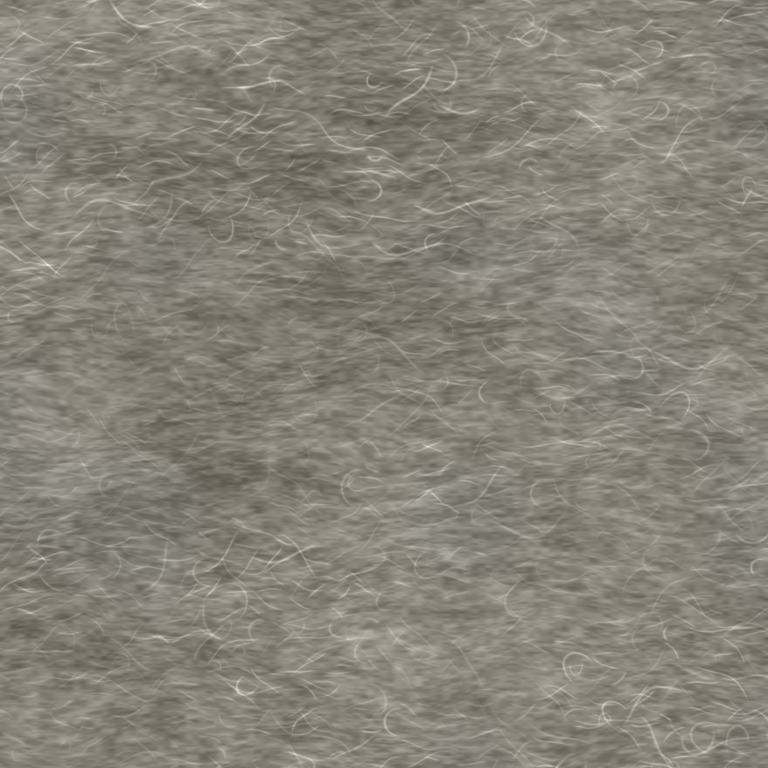
A Shadertoy shader for this texture:

```glsl
// Grey-brown fibre paper: cloudy pulp, fine horizontal grain, pale hairs and curls.

#define PAPER_COLOR   vec3(0.533, 0.505, 0.467)
#define COOL_TINT     vec3(-0.014, 0.002, 0.004)
#define CLOUD_DEPTH   0.075
#define BLOTCH_DEPTH  0.11
#define GRAIN_DEPTH   0.13
#define HAIR_LAYERS   8
#define HAIR_WIDTH    0.0013
#define HAIR_GLOW     0.13
#define STRAND_WIDTH  0.0018
#define STRAND_GLOW   0.22
#define CURL_GLOW     0.19
#define MEAN_GLOW     0.017

vec4 hash4(vec2 p) {
    vec4 q = fract(p.xyxy * vec4(0.1031, 0.1030, 0.0973, 0.1099));
    q += dot(q, q.wzxy + 33.33);
    return fract((q.xxyz + q.yzzw) * q.zywx);
}

mat2 rotation(float angle) {
    float c = cos(angle), s = sin(angle);
    return mat2(c, -s, s, c);
}

float valueNoise(vec2 p) {
    vec2 cell = floor(p), f = fract(p);
    f = f * f * (3.0 - 2.0 * f);
    float low = mix(hash4(cell).x, hash4(cell + vec2(1, 0)).x, f.x);
    float high = mix(hash4(cell + vec2(0, 1)).x, hash4(cell + vec2(1, 1)).x, f.x);
    return mix(low, high, f.y);
}

// Soft line profile, never thinner than about a pixel
float lineGlow(float dist, float width) {
    float w = max(width, 0.6 / iResolution.y);
    return exp(-dist * dist / (w * w));
}

// One bent hair per cell, mostly lying near the horizontal
float hairs(vec2 uv, float scale, float width, float tilt, float bend, float seed) {
    vec2 g = uv * scale + seed * vec2(3.71, 5.37);
    float sum = 0.0;
    for (int j = -1; j <= 1; j++)
    for (int i = -1; i <= 1; i++) {
        vec2 cell = floor(g) + vec2(i, j);
        vec4 place = hash4(cell + seed * 17.0);
        vec4 shape = hash4(cell + seed * 17.0 + 91.5);
        float turn = 2.0 * place.z - 1.0;
        vec2 p = rotation(tilt * turn * abs(turn)) * (g - cell - place.xy);
        float bow = bend * (2.0 * shape.x - 1.0);
        float phase = 6.0 * p.x + 6.283 * shape.y;
        float wave = 0.07 * bend;
        float offset = p.y - bow * p.x * p.x - wave * sin(phase);
        float slope = 2.0 * bow * p.x + 6.0 * wave * cos(phase);
        float dist = offset / sqrt(1.0 + slope * slope) / scale;
        float reach = mix(0.3, 0.75, shape.z);
        float fade = 1.0 - smoothstep(0.45 * reach, reach, abs(p.x));
        sum += fade * lineGlow(dist, width) * shape.w * shape.w;
    }
    return sum;
}

// Sparse open hooks, flattened and slightly spiralling
float curls(vec2 uv, float scale, float seed) {
    vec2 g = uv * scale + seed;
    float sum = 0.0;
    for (int j = -1; j <= 1; j++)
    for (int i = -1; i <= 1; i++) {
        vec2 cell = floor(g) + vec2(i, j);
        vec4 place = hash4(cell + seed * 13.0);
        vec4 shape = hash4(cell + seed * 13.0 + 47.5);
        vec2 p = rotation(6.283 * place.z) * (g - cell - place.xy);
        p.y *= mix(1.0, 1.7, shape.x);
        float angle = atan(p.y, p.x);
        float radius = mix(0.14, 0.42, shape.y) * (1.0 + 0.18 * angle);
        float dist = (length(p) - radius) / scale;
        float span = mix(0.8, 2.4, shape.z);
        float fade = 1.0 - smoothstep(0.5 * span, span, abs(angle));
        float strength = smoothstep(0.45, 1.0, shape.w);
        sum += fade * strength * lineGlow(dist, STRAND_WIDTH);
    }
    return sum;
}

void mainImage(out vec4 fragColor, in vec2 fragCoord) {
    vec2 uv = fragCoord / iResolution.y;

    // Layered sines bend the pulp so that its grain is not ruled
    vec2 flow = uv;
    flow.y += 0.006 * sin(11.0 * uv.x + 4.0 * sin(7.0 * uv.y))
            + 0.003 * sin(29.0 * uv.x - 17.0 * uv.y);

    // Pulp density from broad clouds down to fine streaks
    float cloud = valueNoise(flow * vec2(4.0, 5.0) + 3.0) - 0.5;
    float blotch = 0.6 * valueNoise(flow * vec2(10.0, 19.0) + 21.0)
                 + 0.6 * valueNoise(flow * vec2(23.0, 52.0) + 57.0) - 0.6;
    float grain = valueNoise(flow * vec2(48.0, 165.0) + 11.0)
                + 0.8 * valueNoise(flow * vec2(110.0, 340.0) + 73.0) - 0.9;
    float tone = CLOUD_DEPTH * cloud + BLOTCH_DEPTH * blotch + GRAIN_DEPTH * grain;

    // Matted fine hairs, denser in some regions
    float density = smoothstep(0.15, 0.8, valueNoise(flow * vec2(5.0, 8.0) + 40.0));
    float matted = 0.0;
    for (int k = 0; k < HAIR_LAYERS; k++) {
        float n = float(k);
        matted += hairs(uv, 12.0 + 2.3 * n, HAIR_WIDTH, 0.9, 0.45, n + 1.0);
    }
    tone += HAIR_GLOW * matted * mix(0.6, 1.2, density);

    // Bold strands and hooked curls
    float strands = hairs(uv, 11.0, STRAND_WIDTH, 1.1, 0.8, 23.0);
    float hooks = curls(uv, 12.0, 5.0) + 0.6 * curls(uv, 17.0, 9.0);
    tone += (STRAND_GLOW * strands + CURL_GLOW * hooks) * mix(0.3, 1.0, density);

    // Cool patches in the warm paper
    float cool = smoothstep(0.45, 0.85, valueNoise(uv * vec2(5.0, 6.0) + 88.0));
    vec3 color = PAPER_COLOR + tone - MEAN_GLOW + COOL_TINT * cool;
    fragColor = vec4(clamp(color, 0.0, 1.0), 1.0);
}
```
